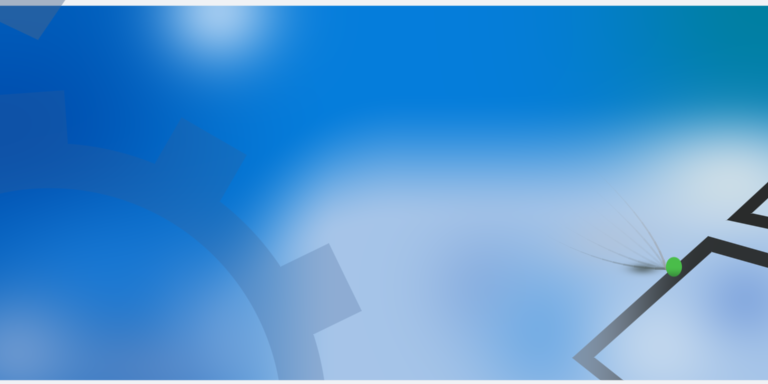
Reproduce this background procedurally as a WebGL 2 fragment shader.

```glsl
#version 300 es
precision highp float;
// Soft blue sky with a faint gear, dark angular frames and a feathery wisp.
uniform vec2 u_resolution;
out vec4 outColor;

// Colours
const vec3 DEEP_BLUE = vec3(0.0, 0.37, 0.74);
const vec3 SKY_BLUE = vec3(0.02, 0.49, 0.86);
const vec3 TEAL = vec3(0.0, 0.50, 0.62);
const vec3 CLOUD = vec3(0.65, 0.77, 0.91);
const vec3 GEAR_TINT = vec3(0.24, 0.36, 0.55);
const vec3 FRAME_DARK = vec3(0.16, 0.17, 0.17);
const vec3 FRAME_FADED = vec3(0.48, 0.52, 0.57);
const vec3 BUD_GREEN = vec3(0.29, 0.74, 0.29);
const vec3 MARGIN = vec3(0.94, 0.95, 0.96);

// Gear: centre, radii and tooth layout
const vec2 GEAR_CENTRE = vec2(0.13, -0.095);
const float GEAR_INNER = 0.605;
const float GEAR_OUTER = 0.722;
const float GEAR_TIP = 0.855;
const float TOOTH_HALF = 0.098;
const float TOOTH_STEP = 0.595;
const float TOOTH_OFFSET = 0.452;

// Frame corners and thickness
const vec2 FRAME_TOP = vec2(1.844, 0.385);
const vec2 FRAME_LEFT = vec2(1.490, 0.068);
const vec2 UPPER_CORNER = vec2(1.893, 0.427);
const float FRAME_WIDTH = 0.037;

// Wisp
const vec2 WISP_TIP = vec2(1.735, 0.300);
const vec2 BUD = vec2(1.755, 0.305);
const int STRANDS = 6;
const int STEPS = 12;

float pixel;

float fill(float d) {
    return 1.0 - smoothstep(-pixel, pixel, d);
}

// Blends a soft elliptical glow into the colour
void glow(inout vec3 col, vec2 p, vec2 centre, vec2 radius, vec3 tint, float amount) {
    vec2 q = (p - centre) / radius;
    col = mix(col, tint, amount * exp(-dot(q, q)));
}

// Signed distance to the line a-b, positive on its left
float side(vec2 p, vec2 a, vec2 b) {
    vec2 e = normalize(b - a);
    return dot(p - a, vec2(-e.y, e.x));
}

float segment(vec2 p, vec2 a, vec2 b) {
    vec2 e = b - a;
    return length(p - a - e * clamp(dot(p - a, e) / dot(e, e), 0.0, 1.0));
}

float box(vec2 p, vec2 halfSize) {
    vec2 q = abs(p) - halfSize;
    return length(max(q, 0.0)) + min(max(q.x, q.y), 0.0);
}

float gear(vec2 p) {
    vec2 q = p - GEAR_CENTRE;
    float r = length(q);
    float ring = max(r - GEAR_OUTER, GEAR_INNER - r);
    float a = atan(q.y, q.x) - TOOTH_OFFSET;
    a -= TOOTH_STEP * round(a / TOOTH_STEP);
    vec2 t = r * vec2(cos(a), sin(a));
    float mid = 0.5 * (GEAR_INNER + GEAR_TIP) + 0.03;
    return min(ring, box(t - vec2(mid, 0.0), vec2(GEAR_TIP - mid, TOOTH_HALF)));
}

vec3 sky(vec2 p) {
    vec3 col = mix(DEEP_BLUE, SKY_BLUE, smoothstep(0.1, 0.9, p.x));
    glow(col, p, vec2(2.0, 1.0), vec2(0.42, 0.45), TEAL, 0.95);
    glow(col, p, vec2(0.0, 0.66), vec2(0.35, 0.25), vec3(0.0, 0.28, 0.66), 0.7);
    glow(col, p, vec2(0.57, 0.97), vec2(0.15, 0.14), vec3(0.68, 0.82, 0.95), 0.9);
    // Lower left haze
    glow(col, p, vec2(0.28, 0.28), vec2(0.32, 0.20), vec3(0.10, 0.48, 0.84), 0.8);
    glow(col, p, vec2(0.40, 0.03), vec2(0.32, 0.15), vec3(0.32, 0.51, 0.76), 0.85);
    glow(col, p, vec2(0.04, 0.08), vec2(0.19, 0.16), vec3(0.50, 0.64, 0.83), 0.75);
    glow(col, p, vec2(0.57, 0.14), vec2(0.16, 0.20), vec3(0.48, 0.65, 0.86), 0.6);
    // Wide cloud bank with a rounded left shoulder
    float left = min(p.x - 1.05, 0.0);
    float top = 0.59 - 1.1 * left * left;
    float bank = 1.0 - smoothstep(top - 0.17, top + 0.17, p.y);
    col = mix(col, CLOUD, bank * smoothstep(0.48, 0.88, p.x));
    glow(col, p, vec2(1.25, 0.26), vec2(0.15), vec3(0.50, 0.64, 0.85), 0.5);
    glow(col, p, vec2(1.42, 0.13), vec2(0.18, 0.20), vec3(0.40, 0.65, 0.89), 0.75);
    glow(col, p, vec2(1.90, 0.53), vec2(0.25, 0.15), vec3(0.84, 0.89, 0.91), 0.85);
    glow(col, p, vec2(1.72, 0.10), vec2(0.16, 0.14), vec3(0.80, 0.87, 0.94), 0.7);
    glow(col, p, vec2(1.94, 0.22), vec2(0.12, 0.11), vec3(0.48, 0.63, 0.86), 0.7);
    return col;
}

// Fan of curved strands, fading away from the tip
void wisp(inout vec3 col, vec2 p) {
    glow(col, p, vec2(1.58, 0.37), vec2(0.13, 0.07), vec3(0.74, 0.77, 0.82), 0.4);
    for (int i = 0; i < STRANDS; i++) {
        float k = float(i) / float(STRANDS - 1);
        vec2 start = mix(vec2(1.40, 0.40), vec2(1.47, 0.63), k);
        vec2 bend = mix(vec2(1.57, 0.30), vec2(1.70, 0.43), k);
        float edge = abs(2.0 * k - 1.0);
        vec2 a = start;
        float ink = 0.0;
        for (int j = 1; j <= STEPS; j++) {
            float t = float(j) / float(STEPS);
            vec2 b = mix(mix(start, bend, t), mix(bend, WISP_TIP, t), t);
            ink = max(ink, t * t * fill(segment(p, a, b) - 0.003 * t));
            a = b;
        }
        col = mix(col, mix(vec3(0.34, 0.38, 0.38), vec3(0.60), k), ink * mix(0.12, 0.65, edge * edge));
    }
    glow(col, p, vec2(1.675, 0.300), vec2(0.035, 0.013), vec3(0.30, 0.35, 0.35), 0.7);
}

void main() {
    vec2 p = gl_FragCoord.xy / u_resolution * vec2(2.0, 1.0);
    pixel = 1.0 / u_resolution.y;
    vec3 col = sky(p);
    col = mix(col, GEAR_TINT, 0.23 * fill(gear(p)));

    // Large frame, fading towards its lower left corner
    float lower = max(side(p, FRAME_LEFT, FRAME_TOP), side(p, FRAME_TOP, vec2(2.0, 0.341)));
    lower = max(lower, side(p, vec2(1.563, 0.010), FRAME_LEFT));
    float fade = smoothstep(1.48, 1.82, p.x);
    float band = fill(max(lower, -lower - FRAME_WIDTH));
    col = mix(col, mix(FRAME_FADED, FRAME_DARK, fade), band * mix(0.7, 0.96, fade));

    // Small frame at the right edge
    float upper = max(side(p, UPPER_CORNER, vec2(2.0, 0.526)), side(p, vec2(2.0, 0.404), UPPER_CORNER));
    col = mix(col, FRAME_DARK, fill(max(upper, -upper - 0.031)));
    wisp(col, p);
    vec3 bud = mix(BUD_GREEN, vec3(0.20, 0.50, 0.22), smoothstep(0.0, 0.035, BUD.y - p.y));
    col = mix(col, bud, fill(length((p - BUD) * vec2(1.1, 0.9)) - 0.023));

    // Pale margins and the corner tooth
    col = mix(col, MARGIN, max(fill(0.985 - p.y), fill(p.y - 0.010)));
    float tooth = max(side(p, vec2(0.0, 0.943), vec2(0.099, 0.896)) * -1.0, side(p, vec2(0.099, 0.896), vec2(0.17, 1.0)) * -1.0);
    col = mix(col, vec3(0.30, 0.40, 0.54), 0.45 * fill(tooth));
    outColor = vec4(col, 1.0);
}
```
